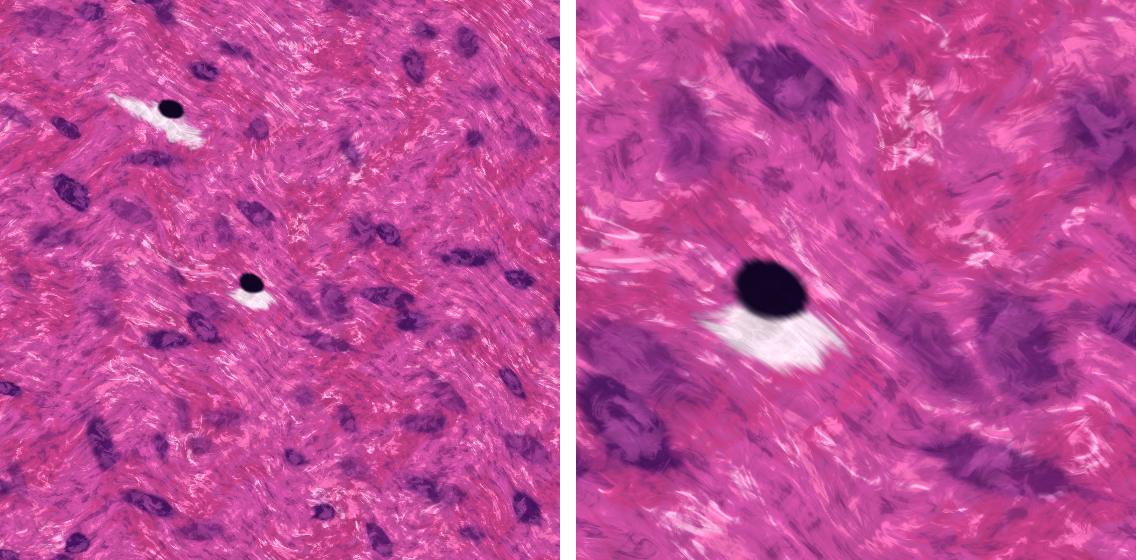
Left, the full canvas; right, a detail of the centre.
A three.js fragment shader for this texture:

```glsl
varying vec2 vUv;

vec2 hash2(vec2 p) {
  return fract(sin(vec2(dot(p, vec2(127.1, 311.7)), dot(p, vec2(269.5, 183.3)))) * 43758.5);
}

// Coordinates along and across a direction
vec2 turn(vec2 p, float angle) {
  vec2 dir = vec2(cos(angle), sin(angle));
  return vec2(dot(p, dir), dot(p, vec2(-dir.y, dir.x)));
}

// Layered, self-warping sines, about -1 to 1
float layeredSines(vec2 p) {
  float sum = 0.0, amp = 0.5;
  for (int i = 0; i < 5; i++) {
    p += 0.55 * sin(p.yx * 1.2 + float(i) * 2.1);
    sum += amp * sin(p.x + 1.4 * sin(p.y));
    p = mat2(0.8, 0.6, -0.6, 0.8) * p * 1.75 + 3.7;
    amp *= 0.68;
  }
  return sum;
}

// Cellular noise: distance to the nearest scattered point
float cellular(vec2 p) {
  float nearest = 2.0;
  for (int y = -1; y <= 1; y++) {
    for (int x = -1; x <= 1; x++) {
      vec2 cell = floor(p) + vec2(x, y);
      nearest = min(nearest, length(p - cell - hash2(cell)));
    }
  }
  return nearest;
}

// Scattered oval nuclei: body, surrounding stain, rim
vec3 nuclei(vec2 p, float wobble) {
  vec2 q = p * 9.0;
  vec3 found = vec3(0.0);
  for (int y = -1; y <= 1; y++) {
    for (int x = -1; x <= 1; x++) {
      vec2 cell = floor(q) + vec2(x, y);
      vec2 place = hash2(cell), shape = hash2(cell + 37.0), kind = hash2(cell + 71.0);
      float present = step(0.2, kind.x);
      vec2 d = turn(q - cell - 0.05 - 0.9 * place, -0.65 + 1.5 * (shape.x - 0.5));
      float r = length(d / vec2(mix(0.16, 0.4, shape.y), mix(0.11, 0.19, kind.y))) + 0.25 * wobble;
      float blur = mix(0.12, 0.6, place.x);
      float body = (1.0 - smoothstep(1.0 - blur, 1.0 + blur, r)) * mix(0.3, 1.0, kind.x);
      float rim = 1.0 - smoothstep(0.0, 0.12 + blur, abs(r - 0.9));
      found = max(found, present * vec3(body, 1.0 - smoothstep(0.6, 2.0, r), body * rim));
    }
  }
  return found;
}

void main() {
  vec3 magenta = vec3(0.79, 0.30, 0.63);
  vec3 rose = vec3(0.76, 0.24, 0.52);
  vec3 purple = vec3(0.60, 0.20, 0.53);
  vec3 pink = vec3(0.90, 0.41, 0.68);
  vec3 pale = vec3(0.95, 0.73, 0.88);

  // Tangled fibres: flatter on the left, steeper on the right
  vec2 bent = vUv + 0.035 * sin(vUv.yx * vec2(13.0, 11.0) + vec2(0.5, 2.0))
                  + 0.012 * sin(vUv.yx * vec2(37.0, 31.0) + vec2(1.0, 4.0));
  vec2 grain = turn(bent - 0.5, -0.5) + vec2(0.0, 0.3) * (vUv.x - 0.5) * (vUv.x - 0.5);
  float broad = layeredSines(bent * 9.0 + 4.0);
  float bundles = layeredSines(grain * vec2(28.0, 52.0));
  float threads = layeredSines(grain * vec2(75.0, 150.0) + 9.0);
  float specks = layeredSines(vUv * 170.0 + 3.0 * bundles);
  float mottle = cellular(grain * vec2(90.0, 130.0)) - 0.5;
  float tone = 0.15 * broad + 0.3 * bundles + 0.4 * threads + 0.22 * specks - 0.3 * mottle;

  vec3 color = mix(magenta, rose, smoothstep(0.0, 0.45, layeredSines(bent * 20.0 + 20.0) + 0.3 * specks));
  color = mix(color, purple, 0.85 * smoothstep(-0.15, -0.65, tone));
  color = mix(color, pink, smoothstep(0.12, 0.55, tone));

  // Short pale clefts between the bundles
  float ridge = abs(layeredSines(grain * vec2(18.0, 36.0) + 31.0));
  float cleft = (1.0 - smoothstep(0.0, 0.16, ridge)) * smoothstep(0.0, 0.6, tone + 0.2 * broad);
  color = mix(color, pale, 0.85 * cleft);

  // Smudged nuclei with clotted chromatin and a darker rim
  vec3 nucleus = nuclei(vUv, broad + 0.7 * bundles + 0.4 * threads);
  float clots = smoothstep(-0.5, 0.6, layeredSines(vUv * 115.0) + 0.35 * specks) + 0.5 * nucleus.z;
  vec3 chromatin = mix(vec3(0.56, 0.23, 0.56), vec3(0.23, 0.05, 0.34), min(clots, 1.0));
  color = mix(color, purple, 0.4 * nucleus.y);
  color = mix(color, chromatin, 0.92 * nucleus.x);

  // White tears, each beside one dense black nucleus
  for (int i = 0; i < 2; i++) {
    float n = float(i);
    vec2 p = vUv - vec2(0.305, 0.805) - n * vec2(0.145, -0.31);
    vec2 tear = turn(p + vec2(0.03 - 0.03 * n, 0.012 + 0.017 * n), -0.5 + 0.5 * n);
    float gap = length(tear / mix(vec2(0.11, 0.022), vec2(0.038, 0.02), n)) + 0.4 * bundles + 0.2 * threads;
    color = mix(color, vec3(0.96, 0.87, 0.93), 1.0 - smoothstep(0.5, 1.1, gap));
    float dense = length(turn(p, -0.25) / vec2(0.023, 0.017)) + 0.15 * bundles;
    color = mix(color, vec3(0.07, 0.02, 0.14), 1.0 - smoothstep(0.75, 1.15, dense));
  }

  // Fine tissue grain
  color *= 1.0 + 0.07 * threads + 0.08 * specks;
  gl_FragColor = vec4(color, 1.0);
}
```
